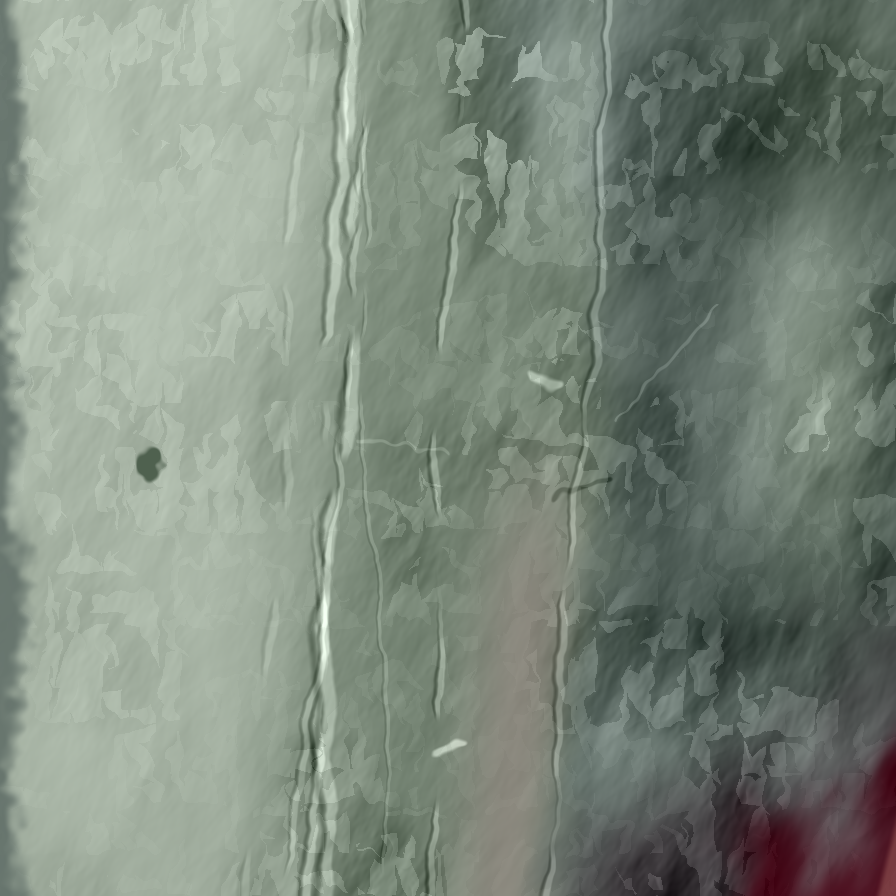
Write a Shadertoy shader that draws this texture.

```glsl
#define LIGHT_FILM vec3(0.685, 0.735, 0.675)
#define MID_FILM vec3(0.475, 0.535, 0.47)
#define DARK_FILM vec3(0.365, 0.42, 0.395)
#define SHEEN vec3(0.66, 0.72, 0.70)
#define BEIGE vec3(0.55, 0.54, 0.50)
#define PLUM vec3(0.32, 0.29, 0.31)
#define CRIMSON vec3(0.27, 0.03, 0.09)
#define CRUMPLE 0.055
#define FOLDS 0.17
#define LEAN 0.35
#define CREASES 7

// Bottom x, top x, half width, strength
const vec4 creases[CREASES] = vec4[CREASES](
    vec4(0.345, 0.385, 0.0045, 0.15), vec4(0.362, 0.400, 0.0060, 0.16),
    vec4(0.325, 0.430, 0.0030, 0.11), vec4(0.478, 0.515, 0.0030, 0.15),
    vec4(0.610, 0.690, 0.0030, 0.13), vec4(0.280, 0.350, 0.0035, 0.06),
    vec4(0.430, 0.400, 0.0020, 0.08));

vec2 hash2(vec2 p) {
    vec3 q = fract(p.xyx * vec3(0.1031, 0.1030, 0.0973));
    q += dot(q, q.yzx + 33.33);
    return fract((q.xx + q.yz) * q.zy);
}

float noise(vec2 p) {
    vec2 i = floor(p), f = fract(p);
    f = f * f * (3.0 - 2.0 * f);
    float low = mix(hash2(i).x, hash2(i + vec2(1, 0)).x, f.x);
    float high = mix(hash2(i + vec2(0, 1)).x, hash2(i + vec2(1, 1)).x, f.x);
    return mix(low, high, f.y);
}

float fbm(vec2 p) {
    float sum = 0.0, amp = 0.53;
    for (int i = 0; i < 4; i++, amp *= 0.5) {
        sum += amp * noise(p);
        p = mat2(1.7, 0.9, -0.9, 1.7) * p + 17.1;
    }
    return sum;
}

// Height of the film: sharp ridges over small lumps
float relief(vec2 p) {
    vec2 q = vec2(p.x - LEAN * p.y, p.y);
    return 0.03 * fbm(q * vec2(30.0, 17.0)) - 0.035 * abs(fbm(q * vec2(13.0, 8.0)) - 0.5);
}

// Cellular scatter of short folds, each sharp on one side and fading on the other
float folds(vec2 p) {
    vec2 i = floor(p), f = fract(p);
    float sum = 0.0;
    for (int k = 0; k < 9; k++) {
        vec2 cell = vec2(k % 3 - 1, k / 3 - 1);
        vec2 spot = hash2(i + cell), kind = hash2(i + cell + 91.7);
        vec2 d = f - cell - spot;
        float angle = LEAN + 1.5 * (kind.x - 0.5);
        vec2 axis = vec2(sin(angle), cos(angle));
        float along = dot(d, axis), across = dot(d, vec2(axis.y, -axis.x));
        across += (spot.x - 0.5) * along * along;
        float taper = max(0.0, 1.0 - abs(along) / (0.25 + 0.5 * spot.y));
        float side = smoothstep(-0.03, 0.03, across);
        sum += (kind.y - 0.42) * 2.0 * side * exp(-across * 7.0 / (taper + 0.1)) * min(1.0, taper * 2.0);
    }
    return sum;
}

float glow(vec2 p, vec2 centre, vec2 size) {
    vec2 d = (p - centre) / size;
    return exp(-dot(d, d));
}

float stroke(vec2 p, vec2 a, vec2 b, float width) {
    vec2 ab = b - a;
    float t = clamp(dot(p - a, ab) / dot(ab, ab), 0.0, 1.0);
    return 1.0 - smoothstep(width * 0.3, width, length(p - a - ab * t));
}

void mainImage(out vec4 fragColor, in vec2 fragCoord) {
    vec2 p = fragCoord / iResolution.xy;
    vec2 sheared = vec2(p.x - LEAN * p.y, p.y);
    vec2 rag = vec2(noise(p * 75.0), noise(p * 75.0 + 31.0)) - 0.5;
    float blotch = fbm(sheared * vec2(11.0, 6.0)) - 0.5;
    float wx = p.x + 0.16 * blotch;

    // Broad vertical bands of reflected light
    float toMid = smoothstep(0.20 + 0.07 * p.y, 0.42 + 0.06 * p.y, wx);
    float toDark = smoothstep(-0.04, 0.06, wx - 0.62 - 0.09 * min(p.y, 0.5));
    float low = 1.0 - smoothstep(0.3, 0.58, p.y);
    vec3 col = mix(LIGHT_FILM + 0.07 * (p.y - 0.5), MID_FILM + 0.05 * p.y, toMid);
    float beige = exp(-pow((p.x - 0.56 - 0.09 * p.y) / 0.055, 2.0)) * low;
    col = mix(mix(col, BEIGE, beige), DARK_FILM, toDark);
    col = mix(col, SHEEN, 0.7 * glow(p, vec2(0.61, 1.0), vec2(0.08, 0.22)));
    col = mix(col, MID_FILM + 0.06, 0.8 * glow(p, vec2(0.92, 0.56), vec2(0.09, 0.23)));
    col = mix(col, MID_FILM + 0.02, 0.6 * glow(p, vec2(0.95, 0.92), vec2(0.14, 0.16)));
    col += blotch * mix(0.08, 0.36, toDark) * (1.0 - 0.6 * beige);

    // Red backing showing through the lower right
    float rise = p.y - 0.5 * (p.x - 0.8) + 0.22 * blotch;
    col = mix(col, PLUM + 0.25 * blotch, toDark * (1.0 - smoothstep(0.02, 0.27, rise)) * 0.85);
    float red = smoothstep(0.76, 0.86, wx) * (1.0 - smoothstep(-0.02, 0.11, rise));
    col = mix(col, CRIMSON + 0.15 * blotch, red);
    col = mix(col, vec3(0.48, 0.24, 0.26), smoothstep(0.0, 0.01, p.x - 0.975 - 0.25 * p.y));

    // Side light on the crumples, broken into patches
    vec2 e = vec2(0.0012, -0.0009);
    float slope = (relief(p + e) - relief(p - e)) / (2.0 * length(e));
    float patches = smoothstep(0.3, 0.7, noise(p * vec2(11.0, 8.0) + 3.0));
    float rough = mix(0.45, 1.0, toMid) * (1.0 - 0.6 * beige) * (1.0 - 0.75 * red);
    col += CRUMPLE * rough * mix(0.6, 1.1, patches) * clamp(slope, -2.0, 2.0);
    vec2 torn = p + 0.012 * rag + 0.03 * blotch;
    float marks = 0.6 * folds(torn * vec2(15.0, 10.0)) + 0.55 * folds(torn * vec2(34.0, 22.0) + 9.0);
    float crest = glow(p, vec2(0.57, 0.9), vec2(0.11, 0.2));
    col += FOLDS * rough * mix(0.2, 0.75, patches) * (1.0 + crest) * clamp(marks, -0.8, 1.2);

    // Long creases: flat bright ribbons with a thin shaded side
    for (int i = 0; i < CREASES; i++) {
        vec4 c = creases[i];
        float id = float(i), n = noise(vec2(p.y * 17.0, id * 9.0 + 2.0));
        float x = mix(c.x, c.y, p.y) + 0.007 * sin(p.y * 9.0 + id * 2.1);
        x += 0.02 * (fbm(vec2(p.y * 20.0, id * 5.0)) - 0.5);
        float d = (p.x - x) / (c.z * (0.4 + 1.2 * n));
        float ribbon = 1.0 - smoothstep(0.5, 1.1, abs(d));
        float shade = 1.0 - smoothstep(0.0, 0.8, abs(d + 1.5));
        col += c.w * smoothstep(0.2, 0.5, n) * (ribbon - 0.9 * shade);
    }

    // Dark left border, puncture, scratches and bright flecks
    float border = 1.0 - smoothstep(0.0, 0.034, p.x + 0.02 * rag.x + 0.05 * blotch);
    col = mix(col, DARK_FILM, 0.85 * border);
    float hole = length((p - vec2(0.167, 0.482) + 0.012 * rag) / vec2(0.014, 0.02));
    col = mix(col, vec3(0.31, 0.38, 0.31), 1.0 - smoothstep(0.75, 1.1, hole));
    vec2 r = p + 0.009 * rag;
    col += 0.11 * stroke(r, vec2(0.69, 0.53), vec2(0.80, 0.66), 0.0025);
    col += 0.09 * stroke(r, vec2(0.40, 0.51), vec2(0.50, 0.495), 0.003);
    col -= 0.13 * stroke(r, vec2(0.62, 0.445), vec2(0.68, 0.468), 0.004);
    col += 0.26 * stroke(r, vec2(0.487, 0.157), vec2(0.513, 0.172), 0.007);
    col += 0.24 * stroke(r, vec2(0.593, 0.579), vec2(0.622, 0.570), 0.007);
    fragColor = vec4(clamp(col, 0.0, 1.0), 1.0);
}
```
